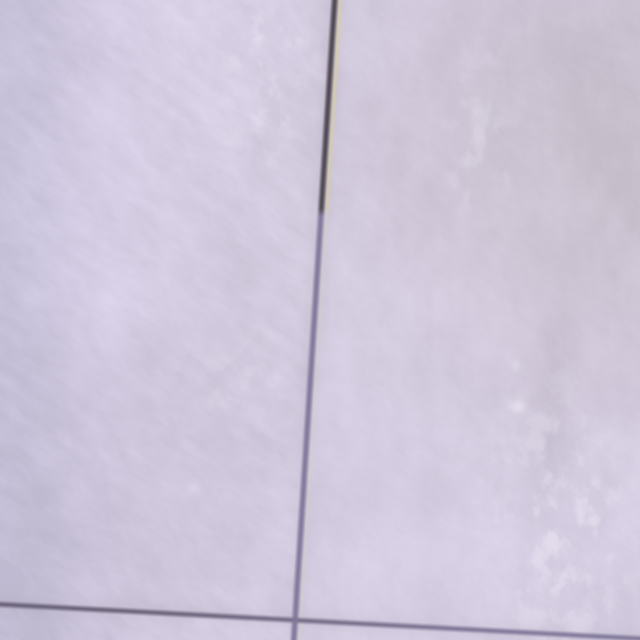
Write a three.js fragment shader that draws this texture.

```glsl
#define TILE_SIZE 1.10
#define CROSSING vec2(0.461, 0.031)
#define SEAM_LEAN vec2(0.064, -0.0535)
#define SEAM_HALF_WIDTH vec2(0.0043, 0.0035)
#define SEAM_BLUR 0.0040
#define OPEN_SEAM_START 0.668
#define TILE_LIGHT vec3(0.855, 0.825, 0.908)
#define TILE_SHADE vec3(0.775, 0.747, 0.822)
#define GROUT vec3(0.500, 0.470, 0.600)
#define GROUT_DARK vec3(0.300, 0.275, 0.310)
#define FRINGE vec3(0.835, 0.815, 0.780)
#define CHALK vec3(0.905, 0.885, 0.945)

varying vec2 vUv;

float hash(vec2 p) {
  return fract(sin(dot(p, vec2(127.1, 311.7))) * 43758.5453);
}

float noise(vec2 p) {
  vec2 i = floor(p);
  vec2 f = fract(p);
  f = f * f * (3.0 - 2.0 * f);
  return mix(mix(hash(i), hash(i + vec2(1.0, 0.0)), f.x),
             mix(hash(i + vec2(0.0, 1.0)), hash(i + vec2(1.0, 1.0)), f.x), f.y);
}

float fbm(vec2 p) {
  float sum = 0.0;
  float weight = 0.5;
  for (int i = 0; i < 4; i++) {
    sum += weight * noise(p);
    p = mat2(0.8, 0.6, -0.6, 0.8) * p * 2.03 + 7.3;
    weight *= 0.5;
  }
  return sum / 0.9375;
}

// Soft round patch that limits where wear and shade appear
float patchMask(vec2 p, vec2 center, vec2 radius) {
  vec2 d = (p - center) / radius;
  return exp(-dot(d, d));
}

vec3 tileColor(vec2 uv, vec2 cell) {
  vec2 p = uv + cell * 13.7;
  float rightTile = step(-0.5, cell.x);

  // Clouds, mottling and brushed grain
  float clouds = fbm(p * vec2(5.0, 3.5)) - 0.5;
  float mottle = fbm(p * vec2(19.0, 13.0) + 3.1) - 0.5;
  vec2 diagonal = vec2(p.x * 0.8 - p.y * 0.6, p.x * 0.6 + p.y * 0.8);
  float brushed = fbm(diagonal * vec2(28.0, 65.0)) - 0.5;
  float streaks = fbm(p * vec2(48.0, 17.0)) - 0.5;
  float grain = mix(brushed, streaks, rightTile * 0.6);
  float light = 0.62 + clouds * 0.65 + mottle * 0.55 + grain * 0.50;
  light += (noise(diagonal * vec2(80.0, 170.0)) - 0.5) * 0.12;

  // Uneven shade across the floor
  light -= 0.50 * (1.0 - smoothstep(0.0, 0.20, uv.x));
  light += 0.30 * patchMask(uv, vec2(0.30, 0.92), vec2(0.20, 0.25));
  light += 0.20 * patchMask(uv, vec2(0.17, 0.60), vec2(0.12, 0.20));
  light -= 0.25 * patchMask(uv, vec2(0.30, 0.45), vec2(0.25, 0.16));
  light -= 0.25 * patchMask(uv, vec2(0.10, 0.22), vec2(0.25, 0.16));
  light += 0.30 * patchMask(uv, vec2(0.57, 0.25), vec2(0.16, 0.40));
  light -= 0.65 * patchMask(uv, vec2(0.98, 0.76), vec2(0.36, 0.32));
  light -= 0.60 * patchMask(uv, vec2(0.87, 0.36), vec2(0.04, 0.18)) * (0.7 + 2.0 * streaks);
  light += 0.25 * patchMask(uv, vec2(0.88, 0.14), vec2(0.14, 0.14));
  vec3 color = mix(TILE_SHADE, TILE_LIGHT, clamp(light, -0.2, 1.25));
  color += vec3(0.012, 0.008, -0.016) * patchMask(uv, vec2(0.95, 0.75), vec2(0.38));
  color += vec3(-0.008, -0.004, 0.014) * (1.0 - smoothstep(0.0, 0.30, uv.x));

  // Chalky flecks gathered in worn patches
  float wear = patchMask(uv, vec2(0.42, 0.88), vec2(0.07, 0.13));
  wear += patchMask(uv, vec2(0.88, 0.17), vec2(0.11, 0.20));
  wear += 0.5 * patchMask(uv, vec2(0.75, 0.78), vec2(0.06, 0.13));
  wear += 0.4 * patchMask(uv, vec2(0.38, 0.40), vec2(0.10, 0.09));
  float fleck = smoothstep(0.42, 0.78, fbm(p * vec2(44.0, 32.0) + 4.0));
  float spots = patchMask(uv, vec2(0.808, 0.365), vec2(0.013, 0.009));
  spots += 0.6 * patchMask(uv, vec2(0.806, 0.428), vec2(0.008, 0.010));
  spots += 0.5 * patchMask(uv, vec2(0.302, 0.235), vec2(0.010, 0.009));
  return mix(color, CHALK, clamp(wear * fleck * 0.75 + spots * 0.7, 0.0, 0.8));
}

float seamMask(float d, float halfWidth) {
  return 1.0 - smoothstep(halfWidth - SEAM_BLUR, halfWidth + SEAM_BLUR, abs(d));
}

void main() {
  // Leaning grid of large tiles
  vec2 grid = vUv - CROSSING - SEAM_LEAN * (vUv.yx - CROSSING.yx);
  vec2 cell = floor(grid / TILE_SIZE);
  vec2 d = grid - TILE_SIZE * floor(grid / TILE_SIZE + 0.5);
  vec3 color = tileColor(vUv, cell);

  // Faint shadow and warm fringe beside the seams
  float openSeam = smoothstep(OPEN_SEAM_START - 0.008, OPEN_SEAM_START + 0.008, vUv.y);
  color *= 1.0 - 0.06 * exp(-abs(d.x) / 0.013) - 0.05 * exp(-abs(d.y) / 0.010);
  float fringe = exp(-pow((d.x - 0.0085) / 0.0035, 2.0));
  color = mix(color, FRINGE - openSeam * vec3(0.0, 0.01, 0.12), fringe * (0.35 + 0.4 * openSeam));

  // Horizontal joint, greyer toward the left
  vec3 jointColor = mix(mix(GROUT, GROUT_DARK, 0.5), GROUT, smoothstep(0.1, 0.9, vUv.x));
  color = mix(color, jointColor, 0.95 * seamMask(d.y, SEAM_HALF_WIDTH.y));

  // Vertical joint, filled below and open above
  vec3 seamColor = mix(GROUT, GROUT_DARK, openSeam);
  color = mix(color, seamColor, 0.95 * seamMask(d.x, SEAM_HALF_WIDTH.x));

  gl_FragColor = vec4(color, 1.0);
}
```
